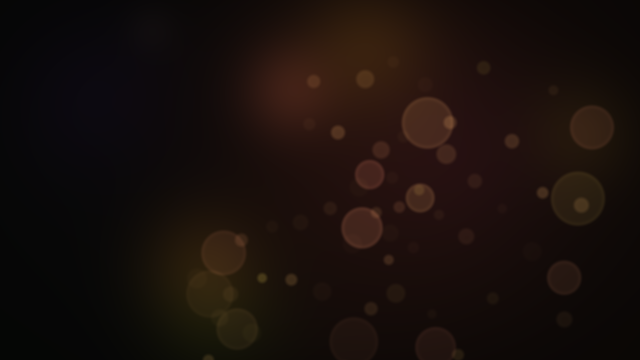
This background is drawn by a WebGL 1 fragment shader. Its source:

```glsl
precision highp float;
// Dim bokeh: translucent warm discs with thin bright rims drift over a
// near-black backdrop lit by broad, blurred glows. Discs are scattered by a
// low-discrepancy sequence that is pulled toward the centre right.

uniform vec2 u_resolution;

float hash(float n) {
  return fract(sin(n * 12.9898 + 4.1) * 43758.5);
}

// Gaussian pool of coloured light
vec3 glow(vec2 p, vec2 centre, float radius, vec3 colour) {
  vec2 d = (p - centre) / radius;
  return colour * exp(-dot(d, d));
}

// Even scatter, denser near the centre and sinking toward the lower left
vec2 scatter(float index, vec2 phase, vec2 centre, vec2 extent) {
  vec2 s = 2.0 * fract(phase + index * vec2(0.7549, 0.5698)) - 1.0;
  vec2 p = centre + extent * sign(s) * pow(abs(s), vec2(1.5));
  p.y *= mix(0.35, 1.0, smoothstep(0.6, 0.95, p.x));
  return p;
}

// Filled disc with a slightly brighter rim
float disc(vec2 p, vec2 centre, float radius, float softness, float rim) {
  float d = length(p - centre) - radius;
  float fill = 1.0 - smoothstep(-softness, softness, d);
  float edge = (d + softness) / softness;
  return fill * 0.85 + rim * exp(-edge * edge);
}

// Rose to tan to olive
vec3 warmTint(float t) {
  vec3 rose = vec3(0.22, 0.125, 0.10);
  vec3 sand = vec3(0.22, 0.165, 0.095);
  vec3 olive = vec3(0.18, 0.17, 0.06);
  return mix(mix(rose, sand, smoothstep(0.0, 0.6, t)), olive, smoothstep(0.7, 1.0, t));
}

// Discs shine most in the middle of the cluster
float clusterLight(vec2 centre) {
  vec2 d = (centre - vec2(1.22, 0.48)) / vec2(0.52, 0.42);
  return mix(0.25, 1.0, exp(-dot(d, d)));
}

vec3 backdrop(vec2 p) {
  vec3 c = mix(vec3(0.027, 0.028, 0.027), vec3(0.050, 0.034, 0.026), smoothstep(0.2, 1.0, p.x));
  c += glow(p, vec2(1.10, 0.60), 0.46, vec3(0.088, 0.031, 0.026));
  c += glow(p, vec2(0.80, 0.75), 0.13, vec3(0.140, 0.066, 0.045));
  c += glow(p, vec2(1.02, 0.87), 0.18, vec3(0.105, 0.072, 0.012));
  c += glow(p, vec2(1.30, 0.57), 0.24, vec3(0.020, 0.003, 0.017));
  c += glow(p, vec2(1.62, 0.63), 0.15, vec3(0.060, 0.048, 0.010));
  c += glow(p, vec2(0.56, 0.26), 0.17, vec3(0.105, 0.062, 0.014));
  c += glow(p, vec2(0.60, 0.10), 0.19, vec3(0.028, 0.046, 0.004));
  c += glow(p, vec2(0.25, 0.74), 0.24, vec3(0.018, 0.006, 0.036));
  c += glow(p, vec2(0.42, 0.92), 0.07, vec3(0.025, 0.020, 0.018));
  return c;
}

vec3 largeDiscs(vec2 p, float pixel) {
  vec3 light = vec3(0.0);
  for (int i = 0; i < 12; i++) {
    float n = float(i);
    vec2 centre = scatter(n, vec2(0.6, 0.5), vec2(1.1, 0.45), vec2(0.75, 0.5));
    float radius = mix(0.040, 0.076, hash(n + 3.0));
    float strength = clusterLight(centre) * mix(0.4, 1.0, hash(n + 31.0));
    light += warmTint(hash(n + 57.0)) * strength
           * disc(p, centre, radius, max(0.0055, pixel), 0.25);
  }
  return light;
}

vec3 smallDiscs(vec2 p, float pixel) {
  vec3 light = vec3(0.0);
  for (int i = 0; i < 52; i++) {
    float n = float(i) + 100.0;
    vec2 centre = scatter(n, vec2(0.23, 0.81), vec2(1.09, 0.43), vec2(0.55, 0.52));
    float size = hash(n + 5.0);
    float radius = mix(0.012, 0.028, size);
    float spark = hash(n + 71.0);
    float strength = mix(0.15, 1.05, spark * spark) * mix(1.0, 0.55, size);
    light += warmTint(0.25 + 0.75 * hash(n + 133.0)) * strength
           * disc(p, centre, radius, max(0.0065, pixel), 0.05);
  }
  return light;
}

void main() {
  // Height units: y runs 0 to 1, x runs 0 to the aspect of 16:9
  vec2 p = gl_FragCoord.xy / u_resolution * vec2(16.0 / 9.0, 1.0);
  float pixel = 1.0 / u_resolution.y;

  vec3 colour = backdrop(p) + largeDiscs(p, pixel) + smallDiscs(p, pixel);

  // Darken the outer border a little
  vec2 q = (p - vec2(0.889, 0.5)) / vec2(0.889, 0.5);
  colour *= 1.0 - 0.22 * smoothstep(0.5, 1.7, dot(q, q));

  gl_FragColor = vec4(colour, 1.0);
}
```
